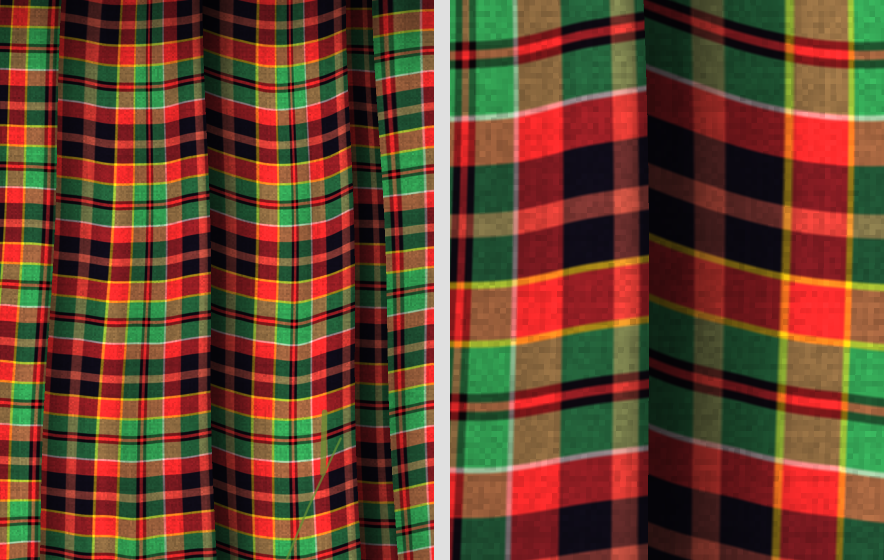
Left, the full canvas; right, a detail of the centre.
Write a Shadertoy shader that draws this texture.

```glsl
// Pleated tartan cloth: red, green and navy checks with fine lines, hung in folds.
#define ROW_PERIOD 0.211
#define ROW_PHASE 0.488
#define WEFT_WEIGHT 0.54
#define GATHER 0.13
#define THREADS vec2(230.0, 300.0)
#define THREAD_GRAIN 0.16
#define CREASE_DEPTH 0.22
#define EDGE 0.006

const vec3 RED = vec3(0.93, 0.16, 0.16);
const vec3 GREEN = vec3(0.19, 0.60, 0.31);
const vec3 NAVY = vec3(0.05, 0.04, 0.08);
const vec3 BLACK = vec3(0.04, 0.02, 0.03);
const vec3 ROSE = vec3(0.74, 0.30, 0.24);
const vec3 YELLOW = vec3(1.0, 0.80, 0.08);
const vec3 WHITE = vec3(0.95, 0.85, 0.84);
const vec3 STEM = vec3(0.40, 0.55, 0.20);

// Per pleat: left edge at top and bottom, sett start and span, shadow, lift, sag
const float EDGE_TOP[6] = float[](-0.145, 0.145, 0.47, 0.80, 0.86, 1.15);
const float EDGE_LOW[6] = float[](-0.20, 0.09, 0.497, 0.83, 0.915, 1.20);
const float START[5] = float[](-0.51, -0.38, -0.32, -0.38, 0.26);
const float SPAN[5] = float[](0.91, 1.27, 1.22, 0.30, 1.0);
const float SHADOW[5] = float[](0.8, 0.66, 0.36, 0.32, 0.85);
const float LIFT[5] = float[](0.052, 0.0, 0.013, 0.05, 0.035);
const float SAG[5] = float[](0.0, 0.016, 0.03, 0.0, -0.014);

float hash(vec2 p) {
    return fract(sin(dot(p, vec2(127.1, 311.7))) * 43758.5453);
}

float noise(vec2 p) {
    vec2 i = floor(p), f = fract(p);
    f = f * f * (3.0 - 2.0 * f);
    return mix(mix(hash(i), hash(i + vec2(1, 0)), f.x),
               mix(hash(i + vec2(0, 1)), hash(i + vec2(1, 1)), f.x), f.y);
}

// Soft stripe repeating once per unit
float stripe(float x, float center, float halfWidth) {
    float d = abs(fract(x - center + 0.5) - 0.5) - halfWidth;
    return 1.0 - smoothstep(-EDGE, EDGE, d);
}

// Thread colour along one repeat of the sett
vec3 sett(float x) {
    vec3 c = mix(RED, GREEN, stripe(x, 0.346, 0.179));
    c = mix(c, NAVY, stripe(x, 0.83, 0.17));
    c = mix(c, ROSE, stripe(x, 0.83, 0.034));
    c = mix(c, BLACK, stripe(x, 0.346, 0.038));
    c = mix(c, RED, stripe(x, 0.346, 0.013));
    c = mix(c, YELLOW, max(stripe(x, 0.0, 0.010), stripe(x, 0.167, 0.010)));
    return mix(c, WHITE, stripe(x, 0.525, 0.008));
}

float segment(vec2 p, vec2 a, vec2 b) {
    vec2 d = b - a;
    return length(p - a - d * clamp(dot(p - a, d) / dot(d, d), 0.0, 1.0));
}

vec3 cloth(vec2 uv) {
    float drop = 1.0 - uv.y;
    float x = uv.x + 0.004 * sin(drop * 9.0 + 1.0);

    // Find the pleat under this point
    int pleat = 0;
    for (int i = 1; i < 5; i++)
        if (x > mix(EDGE_TOP[i], EDGE_LOW[i], drop)) pleat = i;
    float left = mix(EDGE_TOP[pleat], EDGE_LOW[pleat], drop);
    float right = mix(EDGE_TOP[pleat + 1], EDGE_LOW[pleat + 1], drop);
    float s = (x - left) / (right - left);

    // Sett coordinates, gathered at the top and sagging across the pleat
    float hump = smoothstep(0.0, 0.43, s) * (1.0 - smoothstep(0.43, 0.78, s));
    float across = START[pleat] + SPAN[pleat] * (s - GATHER * (1.0 - drop) * hump);
    float sag = SAG[pleat] * sin(3.14159 * s)
              + 0.006 * (noise(vec2(x * 16.0, drop * 5.0)) - 0.5);
    float down = (drop - ROW_PHASE + LIFT[pleat] - sag) / ROW_PERIOD;
    vec3 color = mix(sett(across), sett(down), WEFT_WEIGHT);

    // Thread grain and slubs
    vec2 cell = floor(vec2(x, drop) * THREADS);
    float grain = hash(cell) + 0.5 * (hash(vec2(cell.x, 3.0)) + hash(vec2(7.0, cell.y)));
    color *= 1.0 + THREAD_GRAIN * (grain - 1.0);

    // Fold shadows, soft creases and the dim gathered top
    float light = mix(SHADOW[pleat], 1.04, smoothstep(0.0, 0.12, x - left));
    light *= mix(0.72, 1.0, smoothstep(0.0, 0.022, right - x));
    float crease = noise(vec2((x + 0.04 * drop) * 22.0, drop * 2.5));
    light *= 1.0 + CREASE_DEPTH * (crease - 0.5) * (1.4 - 0.6 * drop);
    light *= mix(0.72, 1.0, smoothstep(0.0, 0.16, drop));
    return color * light;
}

vec3 scene(vec2 uv) {
    vec3 color = cloth(uv);
    // Thin grass stem with one blade
    vec2 p = vec2(uv.x, uv.y * 1.29);
    float stem = min(segment(p, vec2(0.785, 0.28), vec2(0.71, 0.12)),
                     segment(p, vec2(0.71, 0.12), vec2(0.66, 0.0)));
    float blade = segment(p, vec2(0.748, 0.34), vec2(0.744, 0.20)) - 0.004;
    return mix(color, STEM, 0.75 * (1.0 - smoothstep(0.001, 0.004, min(stem, blade))));
}

void mainImage(out vec4 fragColor, in vec2 fragCoord) {
    vec3 sum = vec3(0.0);
    for (int i = 0; i < 4; i++) {
        vec2 jitter = vec2(i % 2, i / 2) * 0.5 - 0.25;
        sum += scene((fragCoord + jitter) / iResolution.xy);
    }
    fragColor = vec4(clamp(sum * 0.25, 0.0, 1.0), 1.0);
}
```
